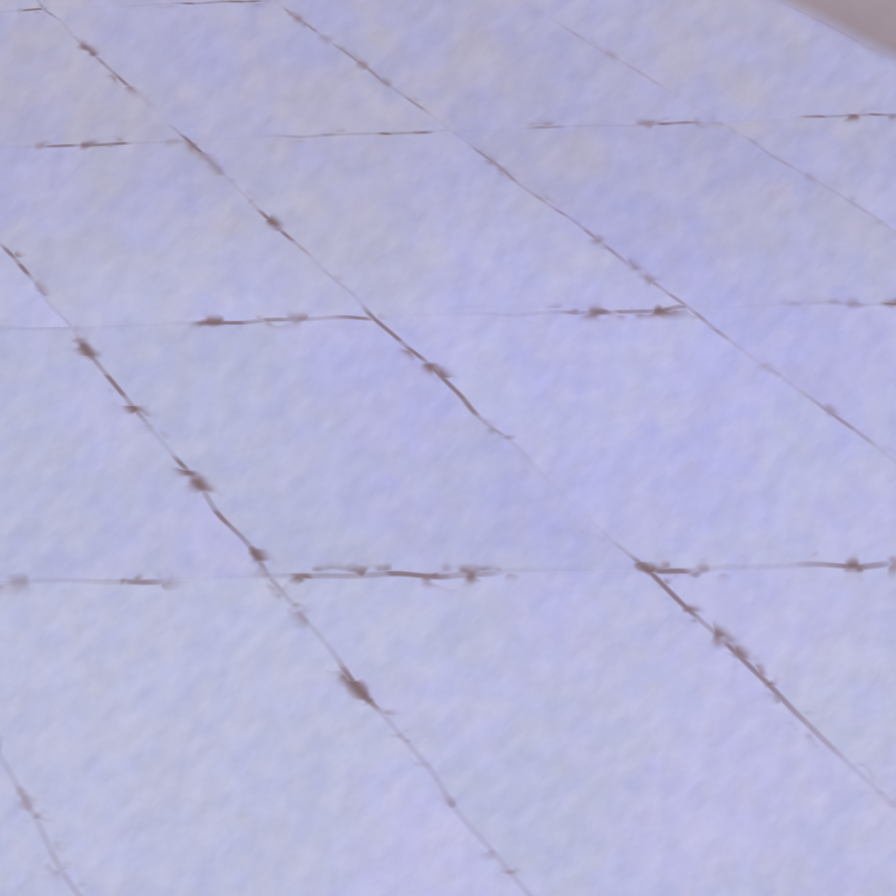
Write a WebGL 2 fragment shader that draws this texture.

```glsl
#version 300 es
precision highp float;
// Pale lilac paving slabs seen in perspective, with worn, broken joints.
// Canvas points are projected back onto the floor, where slabs are unit
// squares; noise breaks the joints into soft stains and mottles the stone.
uniform vec2 u_resolution;
out vec4 fragColor;

// Floor to canvas projection (columns: across, towards viewer, origin; y down)
const mat3 FLOOR_TO_CANVAS = mat3(
  0.341, -0.0138, -0.010,
  0.1747, 0.1701, -0.175,
  0.4193, 0.3542, 1.0);

const vec3 STONE_NEAR = vec3(0.736, 0.733, 0.885);
const vec3 STONE_PALE = vec3(0.722, 0.732, 0.855);
const vec3 STONE_BLUE = vec3(0.708, 0.706, 0.888);
const vec3 STONE_FAR = vec3(0.668, 0.664, 0.812);
const vec3 STONE_GREY = vec3(0.688, 0.678, 0.778);
const vec3 JOINT_GREY = vec3(0.610, 0.585, 0.680);
const vec3 STAIN = vec3(0.480, 0.390, 0.410);
const vec3 BORDER = vec3(0.610, 0.560, 0.600);

const float JOINT_WIDTH = 0.0045;  // half width, in slabs
const float JOINT_BLUR = 0.0075;
const float JOINT_WOBBLE = 0.022;
const float BLOT_REACH = 0.028;    // how far stains spread from a joint
const vec2 BLOT_SCALE = vec2(42.0, 68.0);
const float BORDER_START = 3.0;    // floor column where the paving ends
const float GRAIN = 0.060;

float hash(vec2 p) {
  vec3 q = fract(vec3(p.xyx) * 0.1031);
  q += dot(q, q.yzx + 33.33);
  return fract((q.x + q.y) * q.z);
}

float noise(vec2 p) {
  vec2 cell = floor(p), f = fract(p);
  f = f * f * (3.0 - 2.0 * f);
  return mix(mix(hash(cell), hash(cell + vec2(1, 0)), f.x),
             mix(hash(cell + vec2(0, 1)), hash(cell + vec2(1, 1)), f.x), f.y);
}

float fbm(vec2 p) {
  float sum = 0.0, amp = 0.5;
  for (int i = 0; i < 4; i++) {
    sum += amp * noise(p);
    p = p * 2.03 + 17.7;
    amp *= 0.5;
  }
  return sum / 0.9375;
}

// Returns (faint seam, brown stain) for the nearest joint
vec2 joint(float across, float along, float presence, float blobs, float aa, float seed) {
  float index = floor(across + 0.5);
  vec2 lane = vec2(along, index * 13.7 + seed);
  float wobble = (noise(lane * vec2(9.0, 1.0)) - 0.5) * JOINT_WOBBLE;
  float d = abs(across - index + wobble);

  // Short stained runs with gaps between them
  float run = smoothstep(0.36, 0.60, noise(lane * vec2(6.0, 1.0) + 41.0));
  float fleck = smoothstep(0.25, 0.70, noise(lane * vec2(24.0, 1.0) + 7.0));
  float seam = 1.0 - smoothstep(JOINT_WIDTH - aa, JOINT_WIDTH + aa + JOINT_BLUR, d);
  float thread = seam * run * (0.35 + 0.65 * fleck);

  // Ragged blots hug the joint
  float near = exp(-d * d / (BLOT_REACH * BLOT_REACH));
  float blot = smoothstep(0.56, 0.80, blobs) * near * (0.35 + 0.65 * run);
  return vec2(seam, presence * max(0.8 * thread, blot));
}

void main() {
  vec2 p = gl_FragCoord.xy / u_resolution;
  vec3 projected = inverse(FLOOR_TO_CANVAS) * vec3(p.x, 1.0 - p.y, 1.0);
  vec2 ground = projected.xy / projected.z;
  vec2 aa = fwidth(ground) * 0.5;
  vec2 slab = floor(ground), nearest = floor(ground + 0.5);

  // Stone: pale below, blue at the right, darker and greyer far away
  float cloud = fbm(p * 5.0 + slab * 3.1);
  float speckle = fbm(p * 17.0 + 50.0);
  float pale = smoothstep(0.35, 0.65, 0.6 * cloud + 0.4 * speckle + 0.12 - 0.18 * p.x);
  vec3 color = mix(STONE_NEAR, STONE_PALE, pale);
  float blue = smoothstep(0.50, 0.10, length((p - vec2(0.74, 0.60)) * vec2(0.9, 1.2)));
  color = mix(color, STONE_BLUE, blue * (0.55 + 0.45 * smoothstep(0.6, 0.4, speckle)));
  float far = smoothstep(0.52, 0.86, p.y - 0.10 * p.x + 0.20 * (cloud - 0.5));
  float grey = smoothstep(0.42, 0.66, 0.5 * cloud + 0.5 * speckle + 0.10 - 0.14 * p.x);
  color = mix(color, mix(STONE_FAR, STONE_GREY, grey), 0.9 * far);
  color += (hash(slab + 5.0) - 0.5) * vec3(0.022, 0.022, 0.016);

  // Slanted soft grain, with a slight drift of hue
  vec2 slant = vec2(p.x + p.y, p.y - p.x);
  color += (fbm(slant * vec2(36.0, 62.0)) - 0.5) * GRAIN;
  color += (noise(p * 48.0 + 90.0) - 0.5) * vec3(0.022, 0.014, -0.020);

  // Long joints fade to the right; cross joints are worn along part of a slab
  float longPresence = nearest.x < 0.5 ? 1.0 : 0.55 / nearest.x;
  float along = fract(ground.y);
  if (nearest.x == 0.0) longPresence *= 1.0 - 0.8 * smoothstep(0.55, 0.70, along) * smoothstep(1.0, 0.94, along);
  float phase = fract(ground.x);
  float crossPresence = nearest.y > 0.5 ? smoothstep(0.78, 0.62, phase) : smoothstep(0.25, 0.42, phase);
  float blobs = 0.7 * noise(p * BLOT_SCALE) + 0.3 * noise(p * BLOT_SCALE * 2.3 + 9.0);
  vec2 longJoint = joint(ground.x, ground.y + 20.0, longPresence, blobs, aa.x, 103.0);
  vec2 crossJoint = joint(ground.y, ground.x + 20.0, crossPresence, blobs, aa.y, 211.0);
  float seam = max(longJoint.x * longPresence, crossJoint.x * (0.2 + 0.6 * crossPresence));
  color = mix(color, JOINT_GREY, 0.28 * seam);
  color = mix(color, STAIN, 0.90 * max(longJoint.y, crossJoint.y));

  // Bare border beyond the last column
  float border = smoothstep(-0.06, 0.12, ground.x - BORDER_START);
  color = mix(color, BORDER + (speckle - 0.5) * 0.08, border);
  fragColor = vec4(color, 1.0);
}
```
